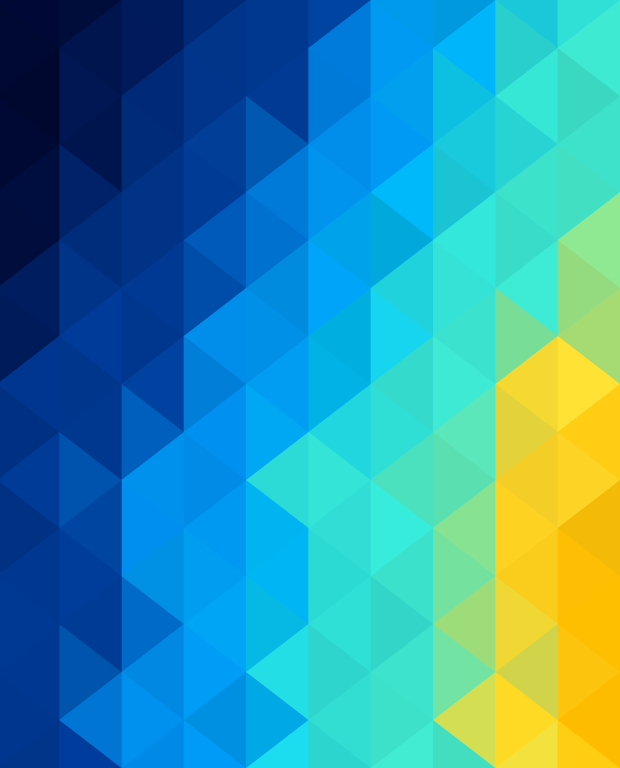
This background is drawn by a Shadertoy shader. Its source:

```glsl
const float COLUMNS = 9.95;       // triangle columns across the canvas
const float COLUMN_OFFSET = 0.05; // part of the first column cut off at the left
const float HALF_ROWS = 16.0;     // half triangle heights down the canvas
const float BEND_DEPTH = 0.73;    // distance from the top where the slant ends
const float BEND_SHIFT = 0.345;   // total sideways shift of the colour bands
const float RAMP_JITTER = 0.13;   // noise moving each facet along the ramp
const float TONE_JITTER = 0.14;   // noise in facet brightness
const int SAMPLES = 3;            // antialiasing samples per axis

const int STOPS = 13;
const float STOP_AT[STOPS] = float[](
    0.10, 0.24, 0.32, 0.46, 0.53, 0.59, 0.68, 0.78, 0.87, 1.03, 1.13, 1.19, 1.33);
const vec3 STOP_COLOR[STOPS] = vec3[](
    vec3(0.00, 0.035, 0.20), // midnight
    vec3(0.00, 0.11, 0.37),
    vec3(0.00, 0.20, 0.53),  // navy
    vec3(0.00, 0.23, 0.59),
    vec3(0.00, 0.37, 0.73),
    vec3(0.00, 0.53, 0.90),  // azure
    vec3(0.00, 0.61, 0.95),
    vec3(0.00, 0.71, 0.91),  // cyan
    vec3(0.18, 0.87, 0.84),  // turquoise
    vec3(0.25, 0.90, 0.80),
    vec3(0.64, 0.87, 0.47),  // lime
    vec3(0.98, 0.83, 0.16),  // yellow
    vec3(1.00, 0.74, 0.00)); // gold

vec2 randomGradient(vec2 cell) {
    float h = fract(sin(dot(cell, vec2(127.1, 311.7))) * 43758.5);
    return vec2(cos(6.2832 * h), sin(6.2832 * h));
}

float gradientNoise(vec2 p) {
    vec2 cell = floor(p);
    vec2 f = p - cell;
    vec2 w = f * f * f * (f * (f * 6.0 - 15.0) + 10.0);
    vec2 e = vec2(1.0, 0.0);
    float a = dot(randomGradient(cell), f);
    float b = dot(randomGradient(cell + e.xy), f - e.xy);
    float c = dot(randomGradient(cell + e.yx), f - e.yx);
    float d = dot(randomGradient(cell + e.xx), f - e.xx);
    return mix(mix(a, b, w.x), mix(c, d, w.x), w.y);
}

vec3 colorRamp(float t) {
    vec3 color = STOP_COLOR[0];
    for (int i = 1; i < STOPS; i++) {
        float blend = clamp((t - STOP_AT[i - 1]) / (STOP_AT[i] - STOP_AT[i - 1]), 0.0, 1.0);
        color = mix(color, STOP_COLOR[i], blend);
    }
    return color;
}

// Centroid of the triangle holding grid point g; y counts half rows downward
vec2 triangleCenter(vec2 g) {
    vec2 cell = floor(g);
    vec2 f = g - cell;
    bool falling = mod(cell.x + cell.y, 2.0) < 0.5;
    float diagonal = falling ? f.x : 1.0 - f.x;
    float row = cell.y + step(diagonal, f.y);
    float pointsRight = mod(cell.x + row, 2.0);
    return vec2(cell.x + mix(2.0, 1.0, pointsRight) / 3.0, row);
}

vec3 facetColor(vec2 uv) {
    vec2 grid = vec2(uv.x * COLUMNS + COLUMN_OFFSET, (1.0 - uv.y) * HALF_ROWS);
    vec2 center = triangleCenter(grid);
    float x = (center.x - COLUMN_OFFSET) / COLUMNS;
    float depth = center.y / HALF_ROWS;

    // Colour bands lean left on the way down, then run straight
    float t = x + BEND_SHIFT * smoothstep(0.0, BEND_DEPTH, depth);
    t += RAMP_JITTER * gradientNoise(center * vec2(0.83, 0.61) + 3.4);
    float tone = 1.0 + TONE_JITTER * gradientNoise(center * vec2(1.27, 0.73) + 19.6);
    return clamp(colorRamp(t) * tone, 0.0, 1.0);
}

void mainImage(out vec4 fragColor, in vec2 fragCoord) {
    vec3 color = vec3(0.0);
    for (int j = 0; j < SAMPLES; j++) {
        for (int i = 0; i < SAMPLES; i++) {
            vec2 offset = (vec2(i, j) + 0.5) / float(SAMPLES) - 0.5;
            color += facetColor((fragCoord + offset) / iResolution.xy);
        }
    }
    fragColor = vec4(color / float(SAMPLES * SAMPLES), 1.0);
}
```
